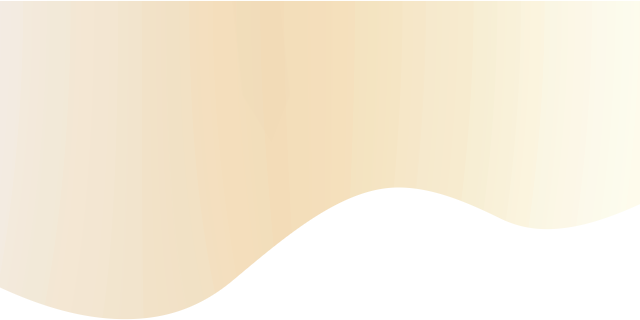
A Shadertoy shader for this background:

```glsl
// Draws a softly banded cream and peach gradient above a white wavy foot.

const vec3 PAPER = vec3(1.0);
const float TOP_MARGIN = 0.003;    // thin paper strip, share of height
const float BAND_COUNT = 27.0;     // tonal steps across the width
const float BAND_STRENGTH = 0.55;  // 0 = smooth ramp, 1 = flat steps
const float BAND_TINT = 0.004;     // warm and cool shift between steps
const float BEND_PULL = -0.05;     // sideways lean of the outer bands
const float BEND_PUSH = 0.10;      // opposite lean near the core
const float CORE_X = 0.36;
const float CORE_WIDTH = 0.17;
const float CORE_SHADE = 0.005;

// Evenly spaced colours from left to right
const int STOPS = 13;
const vec3 RAMP[STOPS] = vec3[STOPS](
    vec3(0.955, 0.925, 0.895), vec3(0.951, 0.913, 0.845),
    vec3(0.955, 0.902, 0.822), vec3(0.945, 0.885, 0.780),
    vec3(0.957, 0.873, 0.742), vec3(0.951, 0.865, 0.725),
    vec3(0.957, 0.871, 0.731), vec3(0.958, 0.892, 0.755),
    vec3(0.965, 0.910, 0.796), vec3(0.968, 0.929, 0.824),
    vec3(0.982, 0.957, 0.872), vec3(0.988, 0.972, 0.914),
    vec3(0.992, 0.988, 0.930));

// Wave knots: x, height, slope
const int KNOTS = 7;
const vec3 WAVE[KNOTS] = vec3[KNOTS](
    vec3(0.0, 0.1016, -0.92), vec3(0.1953, 0.0026, 0.0),
    vec3(0.3646, 0.125, 1.68), vec3(0.6224, 0.4141, 0.0),
    vec3(0.7813, 0.3177, -0.98), vec3(0.8542, 0.2839, 0.0),
    vec3(1.0, 0.362, 0.9));

// Cubic Hermite curve through the knots
float waveHeight(float x) {
    int i = 0;
    for (int k = 1; k < KNOTS - 1; k++) {
        if (x >= WAVE[k].x) i = k;
    }
    vec3 a = WAVE[i], b = WAVE[i + 1];
    float span = b.x - a.x;
    float t = (x - a.x) / span;
    float u = 1.0 - t;
    return mix(a.y, b.y, t * t * (3.0 - 2.0 * t))
         + span * t * u * (a.z * u - b.z * t);
}

vec3 rampColor(float x) {
    float s = clamp(x, 0.0, 1.0) * float(STOPS - 1);
    int i = min(int(s), STOPS - 2);
    return mix(RAMP[i], RAMP[i + 1], s - float(i));
}

vec3 bandedGradient(vec2 uv, float pixel) {
    // Bands bend sideways with depth
    float depth = 1.0 - uv.y;
    float offset = (uv.x - CORE_X) / CORE_WIDTH;
    float bend = BEND_PULL + BEND_PUSH * exp(-offset * offset);
    float x = uv.x - bend * depth * depth;

    // Soft-edged steps with alternating tint
    float s = x * BAND_COUNT;
    float edge = pixel * BAND_COUNT;
    float band = floor(s) + smoothstep(1.0 - edge, 1.0, fract(s));
    vec3 color = mix(rampColor(x), rampColor((band + 0.5) / BAND_COUNT),
                     BAND_STRENGTH);
    color += BAND_TINT * sin(band * 2.4) * vec3(0.6, -0.6, -1.0);

    // Faint tapered shade in the core
    float center = mix(0.40, 0.424, depth / 0.445);
    float halfWidth = min(0.037, (0.445 - depth) * 0.25);
    float shade = smoothstep(-pixel, pixel, halfWidth - abs(uv.x - center));
    return color - CORE_SHADE * shade;
}

void mainImage(out vec4 fragColor, in vec2 fragCoord) {
    vec2 uv = fragCoord / iResolution.xy;
    vec2 pixel = 1.0 / iResolution.xy;

    // Wave coverage, with edge width corrected for slope
    float height = waveHeight(uv.x);
    float slope = waveHeight(uv.x + pixel.x) - height;
    float edge = length(vec2(slope, pixel.y));
    float cover = clamp((uv.y - height) / edge + 0.5, 0.0, 1.0);
    cover *= clamp((1.0 - TOP_MARGIN - uv.y) / pixel.y + 0.5, 0.0, 1.0);

    fragColor = vec4(mix(PAPER, bandedGradient(uv, pixel.x), cover), 1.0);
}
```
